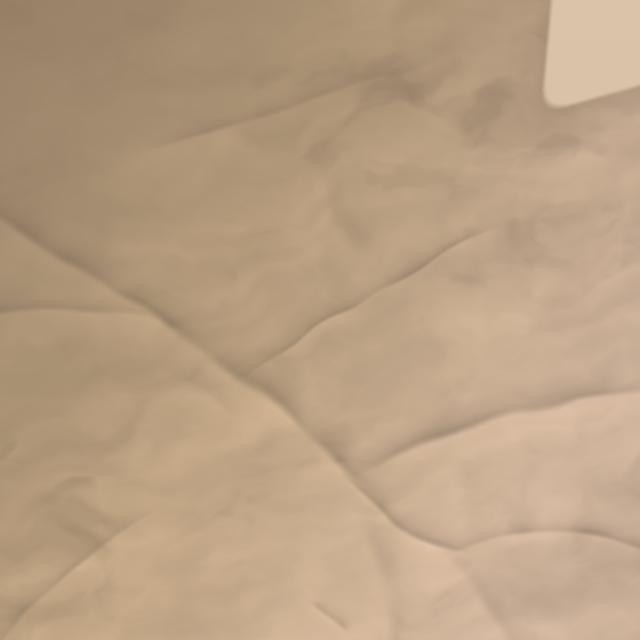
A Shadertoy shader for this texture:

```glsl
// Softly crumpled beige cloth under warm light, with a pale patch in one corner.
// Curved creases pair a shaded side with a lit lip; noise relief adds the
// small dents, and a diagonal gradient sets the light and the pink tint.

const vec3 WARM_CLOTH = vec3(1.0, 0.858, 0.685);
const vec3 PINK_CLOTH = vec3(1.0, 0.868, 0.752);
const vec3 PALE_PATCH = vec3(0.85, 0.765, 0.66);

// Sineless hash of a lattice point
float hash(vec2 p) {
    vec3 q = fract(vec3(p.xyx) * 0.1031);
    q += dot(q, q.yzx + 33.33);
    return fract((q.x + q.y) * q.z);
}

float noise(vec2 p) {
    vec2 i = floor(p), f = fract(p);
    f = f * f * f * (f * (f * 6.0 - 15.0) + 10.0);
    float low = mix(hash(i), hash(i + vec2(1, 0)), f.x);
    float high = mix(hash(i + vec2(0, 1)), hash(i + vec2(1, 1)), f.x);
    return mix(low, high, f.y);
}

float fbm(vec2 p) {
    float sum = 0.0, amplitude = 0.5;
    for (int i = 0; i < 4; i++) {
        sum += amplitude * noise(p);
        p = mat2(1.6, 1.2, -1.2, 1.6) * p + 7.3;
        amplitude *= 0.48;
    }
    return sum;
}

// Arc from a to b: shaded on its left side, lit on its right side;
// edge sets how gradually one turns into the other
float crease(vec2 p, vec2 a, vec2 b, float bend, float width, float depth, float edge) {
    vec2 along = b - a;
    float size = length(along);
    along /= size;
    vec2 d = p - a;
    float t = dot(d, along) / size;
    float arc = 4.0 * bend * t * (1.0 - t);
    float side = dot(d, vec2(-along.y, along.x)) - arc;
    float ends = smoothstep(-0.08, 0.18, t) * (1.0 - smoothstep(0.8, 1.08, t));
    float uneven = 0.5 + noise(a * 31.0 + t * size * 13.0);
    float shade = -exp(-max(side, 0.0) / width);
    float lip = 0.3 * exp(min(side, 0.0) / (width * 1.5));
    return depth * ends * uneven * mix(lip, shade, smoothstep(-edge, edge, side));
}

// Large folds that cross the cloth
float longFolds(vec2 p) {
    float s = crease(p, vec2(-0.06, 0.70), vec2(0.29, 0.48), -0.006, 0.020, 0.14, 0.009);
    s += crease(p, vec2(0.20, 0.535), vec2(0.585, 0.222), 0.015, 0.024, 0.16, 0.010);
    s += crease(p, vec2(0.54, 0.255), vec2(0.735, 0.138), -0.022, 0.011, 0.20, 0.006);
    s += crease(p, vec2(0.69, 0.148), vec2(0.80, -0.04), 0.018, 0.020, 0.09, 0.014);
    s += crease(p, vec2(-0.06, 0.502), vec2(0.27, 0.495), 0.016, 0.011, 0.13, 0.007);
    s += crease(p, vec2(0.38, 0.412), vec2(0.77, 0.645), 0.004, 0.012, 0.14, 0.004);
    s += crease(p, vec2(0.24, 0.77), vec2(0.67, 0.905), -0.004, 0.014, 0.08, 0.005);
    s += crease(p, vec2(0.565, 0.262), vec2(1.08, 0.39), 0.032, 0.019, 0.21, 0.008);
    return s + crease(p, vec2(0.71, 0.137), vec2(1.05, 0.125), 0.036, 0.012, 0.17, 0.006);
}

// Short, soft bends and dents
float shortFolds(vec2 p) {
    float s = crease(p, vec2(-0.03, -0.02), vec2(0.23, 0.20), 0.006, 0.013, 0.11, 0.005);
    s += crease(p, vec2(0.04, 0.19), vec2(0.21, 0.27), 0.012, 0.018, 0.07, 0.014);
    s += crease(p, vec2(0.20, 0.32), vec2(0.38, 0.35), 0.065, 0.022, 0.07, 0.018);
    s += crease(p, vec2(0.56, 0.20), vec2(0.61, -0.03), 0.022, 0.022, 0.08, 0.015);
    s += crease(p, vec2(0.49, 0.06), vec2(0.545, 0.01), 0.0, 0.010, 0.12, 0.006);
    s += crease(p, vec2(0.50, 0.75), vec2(0.57, 0.60), -0.015, 0.022, 0.09, 0.020);
    s += crease(p, vec2(0.72, 0.28), vec2(0.74, 0.14), 0.0, 0.022, 0.06, 0.020);
    return s + crease(p, vec2(-0.02, 0.26), vec2(0.03, 0.31), 0.0, 0.012, 0.09, 0.008);
}

// Small dents lit from below over wider mottling, on a gentle upward slant
float dents(vec2 p) {
    vec2 q = vec2(p.x * 9.0 + p.y * 3.0, p.y * 17.0 - p.x * 4.5);
    q += 1.6 * vec2(fbm(p * 9.0), fbm(p * 9.0 + 19.0));
    float slope = fbm(q) - fbm(q + vec2(-0.15, 0.45));
    float mottle = fbm(q * 0.55 + 31.0) - 0.47;
    float pits = smoothstep(0.56, 0.82, fbm(q * 0.8 + 57.0));
    return 0.11 * slope + 0.14 * mottle - 0.09 * pits;
}

// Signed distance to the rounded corner of the patch, negative inside
float patchDistance(vec2 p) {
    float left = 0.85 + 0.09 * (p.y - 0.87) - p.x;
    float bottom = 0.83 + 0.28 * (p.x - 0.87) - p.y;
    float blend = max(0.045 - abs(left - bottom), 0.0) / 0.045;
    return max(left, bottom) + blend * blend * 0.011;
}

void mainImage(out vec4 fragColor, in vec2 fragCoord) {
    vec2 uv = fragCoord / iResolution.xy;
    vec2 wobble = vec2(noise(uv * 14.0), noise(uv * 14.0 + 40.0)) - 0.5;
    vec2 p = uv + 0.012 * wobble;

    // Broad light, dimmest at the upper left
    float slant = 0.6 * (uv.x + 1.0 - uv.y);
    float light = mix(0.595, 0.80, smoothstep(-0.08, 0.98, slant));
    float calm = mix(0.25, 1.0, smoothstep(0.1, 0.5, slant));
    float relief = longFolds(p) + shortFolds(p) + calm * dents(uv);

    float pink = smoothstep(0.4, 1.1, 0.8 * uv.x + 0.4 * (1.0 - uv.y));
    vec3 color = light * (1.0 + relief) * mix(WARM_CLOTH, PINK_CLOTH, pink);

    // Flat pale patch with a faint shadow around its rim
    float d = patchDistance(uv);
    color *= 1.0 - 0.07 * exp(-max(d, 0.0) / 0.018);
    vec3 patchColor = PALE_PATCH * (1.0 + 0.03 * (uv.y - 0.9));
    color = mix(patchColor, color, smoothstep(-0.005, 0.005, d));
    fragColor = vec4(color, 1.0);
}
```
